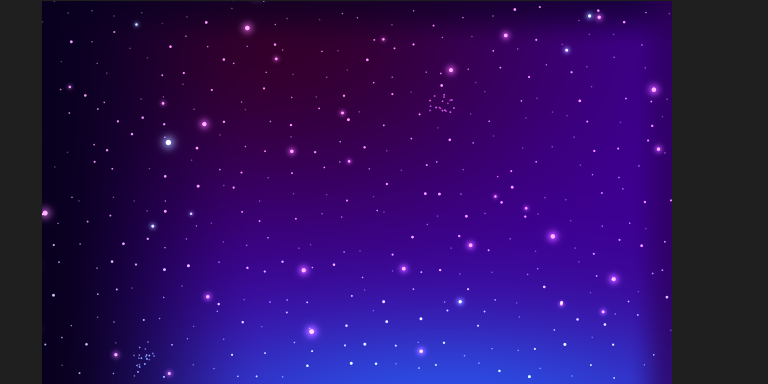
Give the GLSL for this background, as a WebGL 2 fragment shader.

```glsl
#version 300 es
precision highp float;

uniform vec2 u_resolution;
out vec4 fragColor;

#define PANEL_MIN vec2(0.109, -0.1)
#define PANEL_MAX vec2(1.750, 0.997)
#define FRAME_COLOR vec3(0.120)
#define VIOLET vec3(0.240, 0.000, 0.570)
#define MAROON vec3(0.200, 0.000, 0.170)
#define HORIZON_BLUE vec3(0.170, 0.310, 0.900)
#define NIGHT vec3(0.035, 0.000, 0.120)
#define PINK vec3(0.950, 0.500, 0.900)
#define ICE vec3(0.650, 0.900, 1.000)
#define DUST_CELL 0.066
#define GLOW_CELL 0.220
#define CLUSTER_STARS 18

vec3 hash3(vec2 p) {
    vec3 q = fract(p.xyx * vec3(0.1031, 0.1030, 0.0973));
    q += dot(q, q.yxz + 33.33);
    return fract((q.xxy + q.yzz) * q.zyx);
}

// Soft disc that never gets thinner than the pixel grid can show.
float disc(float dist, float radius, float pixel) {
    float r = max(radius, 0.55 * pixel);
    float coverage = min(1.0, radius * radius / (r * r));
    return coverage * (1.0 - smoothstep(r - 0.5 * pixel, r + 0.8 * pixel, dist));
}

// Violet sky with a maroon cloud, a blue horizon and dark borders.
vec3 sky(vec2 q) {
    float cloud = 1.0 - smoothstep(0.0, 0.75, length(q - vec2(0.36, 0.90)));
    vec3 color = mix(VIOLET, MAROON, cloud);

    vec2 h = (q - vec2(0.64, -0.06)) / vec2(0.50, 0.25);
    color = mix(color, HORIZON_BLUE, exp(-dot(h, h)));

    float leftShade = 1.0 - smoothstep(0.0, 0.36, q.x);
    float topShade = 1.0 - smoothstep(0.0, 0.13, 1.0 - q.y);
    float rightShade = smoothstep(0.93, 1.0, q.x);
    color = mix(color, NIGHT, leftShade);
    color = mix(color, NIGHT, 0.65 * topShade);
    return mix(color, vec3(0.17, 0.0, 0.34), 0.7 * rightShade);
}

// Fine stars, one for each cell of a jittered grid.
vec3 dust(vec2 p, float pixel) {
    vec2 cell = floor(p / DUST_CELL);
    vec3 rnd = hash3(cell + 17.0);
    vec2 center = (cell + 0.1 + 0.8 * rnd.xy) * DUST_CELL;
    float size = mix(0.0012, 0.0034, rnd.z * rnd.z * rnd.z);
    vec3 tint = mix(ICE, PINK, smoothstep(0.0, 0.5, p.y));
    float light = mix(0.45, 0.95, rnd.z);
    return mix(tint, vec3(1.0), 0.3) * light * disc(distance(p, center), size, pixel);
}

// Larger stars with halos, gathered from the neighbouring cells.
vec3 glowStars(vec2 p, float pixel) {
    vec3 light = vec3(0.0);
    vec2 home = floor(p / GLOW_CELL);
    for (int y = -1; y <= 1; y++) {
        for (int x = -1; x <= 1; x++) {
            vec2 cell = home + vec2(x, y);
            vec3 place = hash3(cell + 41.0);
            vec3 kind = hash3(cell + 83.0);
            float d = distance(p, (cell + place.xy) * GLOW_CELL);
            float size = mix(0.0026, 0.0065, kind.x * kind.x);
            vec3 tint = mix(PINK, ICE, step(0.75, kind.y));
            float halo = exp(-d * d / (size * size * 8.0));
            light += tint * halo * mix(0.25, 0.5, kind.x);
            light += mix(tint, vec3(1.0), 0.4) * 0.7 * disc(d, size, pixel);
        }
    }
    return light;
}

// Tight swarm of faint stars, denser towards its center.
vec3 cluster(vec2 p, vec2 center, vec3 tint, float pixel) {
    float light = 0.0;
    for (int i = 0; i < CLUSTER_STARS; i++) {
        vec3 rnd = hash3(vec2(float(i), 7.0) + center * 50.0);
        float angle = 6.2832 * rnd.x;
        vec2 offset = 0.045 * rnd.y * vec2(cos(angle), sin(angle));
        light += disc(distance(p, center + offset), 0.0018, pixel) * mix(0.4, 0.8, rnd.z);
    }
    return tint * light;
}

void main() {
    float pixel = 1.0 / u_resolution.y;
    vec2 p = gl_FragCoord.xy * pixel;
    vec2 q = vec2((p.x - PANEL_MIN.x) / (PANEL_MAX.x - PANEL_MIN.x), p.y);

    vec3 color = sky(q);
    color += dust(p, pixel) + glowStars(p, pixel);
    color += cluster(p, vec2(0.380, 0.070), ICE, pixel);
    color += cluster(p, vec2(1.150, 0.725), PINK, pixel);

    // Panel cut out of the plain frame.
    vec2 inside = min(p - PANEL_MIN, PANEL_MAX - p);
    float mask = smoothstep(-0.5 * pixel, 0.5 * pixel, min(inside.x, inside.y));
    fragColor = vec4(mix(FRAME_COLOR, min(color, 1.0), mask), 1.0);
}
```
